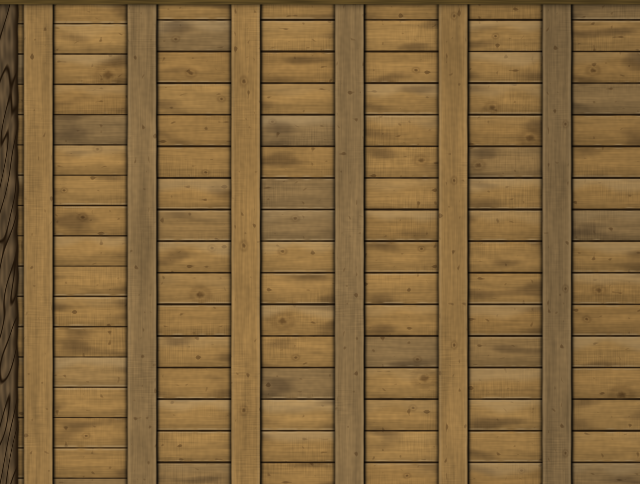
Reproduce this texture procedurally as a Shadertoy shader.

```glsl
// Timber wall: weathered horizontal boards behind six upright battens, with a dark post at the left
#define BATTEN_COUNT 6.0
#define BATTEN_PITCH 0.2143
#define BATTEN_START 0.0790
#define BATTEN_HALF 0.0300
#define BOARD_PITCH 0.0653
#define BOARD_START 0.0447
#define LEFT_PITCH 0.0626
#define LEFT_START 0.0120
#define GAP_HALF 0.0017
#define POST_EDGE 0.0370
#define BEAM_HEIGHT 0.0090
#define WEAR 1.0

const vec3 HONEY = vec3(0.625, 0.485, 0.282);
const vec3 OCHRE = vec3(0.555, 0.420, 0.235);
const vec3 SILVERED = vec3(0.500, 0.405, 0.270);
const vec3 BLEACHED = vec3(0.710, 0.605, 0.440);
const vec3 KNOT = vec3(0.270, 0.180, 0.090);
const vec3 SHADOW = vec3(0.130, 0.085, 0.040);

float hash(vec2 p) {
    vec3 q = fract(vec3(p.xyx) * 0.1031);
    q += dot(q, q.yzx + 33.33);
    return fract((q.x + q.y) * q.z);
}

float lattice(vec2 cell, vec2 offset) {
    float a = 6.2832 * hash(cell);
    return dot(vec2(cos(a), sin(a)), offset);
}

// Gradient noise, roughly -0.7 to 0.7
float noise(vec2 p) {
    vec2 i = floor(p), f = p - i;
    vec2 u = f * f * f * (f * (f * 6.0 - 15.0) + 10.0);
    vec2 e = vec2(1.0, 0.0);
    return mix(mix(lattice(i, f), lattice(i + e, f - e), u.x),
               mix(lattice(i + e.yx, f - e.yx), lattice(i + 1.0, f - 1.0), u.x), u.y);
}

// Wood with x along the grain; "local" is centred on a piece that may hold a knot
vec3 wood(vec3 base, vec2 grain, vec2 local, vec2 size, vec2 id) {
    vec2 place = (vec2(hash(id + 3.7), hash(id + 8.1)) - 0.5) * size * 0.75;
    float radius = mix(0.003, 0.011, pow(hash(id + 5.3), 3.0));
    vec2 d = (local - place) / (radius * vec2(1.3, 1.0));
    d += 0.3 * vec2(noise(grain * 150.0), noise(grain * 150.0 + 40.0));
    float r = length(d), present = step(0.58, hash(id + 1.9));
    grain.y += present * 0.4 * radius * d.y * exp(-0.25 * r * r);
    grain += 17.0 * hash(id.yx + 2.2) * vec2(0.0, 1.0);
    float fibre = noise(grain * vec2(9.0, 230.0)) + 0.6 * noise(grain * vec2(28.0, 420.0));
    float bands = noise(grain * vec2(3.0, 55.0) + 0.8 * noise(grain * 12.0));
    float saw = noise(grain * vec2(330.0, 25.0)) * smoothstep(-0.1, 0.4, noise(grain * vec2(7.0, 14.0)));
    vec3 c = base * (1.0 + 0.085 * fibre + 0.13 * bands + 0.10 * saw);
    c *= 1.0 + 0.06 * noise(grain * 95.0);
    float core = 0.75 * smoothstep(1.2, 0.2, r) + 0.25 * exp(-2.0 * (r - 1.7) * (r - 1.7));
    c = mix(c, KNOT, present * 0.75 * core);
    float specks = smoothstep(0.40, 0.58, noise(grain * vec2(55.0, 75.0) + 31.0));
    return mix(c, KNOT, 0.45 * WEAR * specks);
}

// Horizontal boards; the bays left of the second batten are spaced more tightly
vec3 boards(vec2 p, float px) {
    float bay = floor((p.x - BATTEN_START) / BATTEN_PITCH);
    float isLeft = step(bay, 0.5);
    float pitch = mix(BOARD_PITCH, LEFT_PITCH, isLeft);
    float y = (p.y - mix(BOARD_START, LEFT_START, isLeft)) / pitch;
    float row = floor(y), f = y - row;
    vec2 id = vec2(bay + 11.0, row + 23.0);
    vec2 local = vec2(p.x - BATTEN_START - (bay + 0.5) * BATTEN_PITCH, (f - 0.5) * pitch);

    // Tone runs partly along the whole row and partly per board
    float tone = 0.55 * hash(vec2(row + 30.0, 4.0 + isLeft)) + 0.45 * hash(id);
    vec3 base = mix(HONEY, OCHRE, 0.75 * tone);
    base = mix(base, SILVERED, 0.75 * smoothstep(0.72, 0.95, hash(id + 6.6)));
    vec3 c = wood(base, p, local, vec2(BATTEN_PITCH - 2.0 * BATTEN_HALF, pitch), id);

    // Bleached upper part with a wavy edge, damp stains, darker lower edge
    float tide = f + 0.35 * noise(vec2(p.x * 14.0, row * 3.7));
    float bleach = smoothstep(0.55, 0.85, tide) * smoothstep(0.35, 0.9, hash(id.yx + 9.4));
    c = mix(c, BLEACHED, 0.40 * WEAR * bleach);
    float stain = smoothstep(0.12, 0.55, noise(p * vec2(9.0, 32.0) + id * 5.1));
    c = mix(c, c * vec3(0.67, 0.66, 0.68), 0.75 * WEAR * stain);
    c *= mix(0.90, 1.02, smoothstep(0.0, 0.45, f));

    // Pale rims and the dark joint
    float d = min(f, 1.0 - f) * pitch;
    float joint = floor(y + 0.5);
    float rough = noise(vec2(p.x * 45.0, joint * 5.3));
    float rim = exp(-pow((d - 0.0035) / 0.0018, 2.0)) * smoothstep(-0.2, 0.5, rough + hash(vec2(joint + 40.0, bay + 9.0)) - 0.5);
    c = mix(c, BLEACHED, 0.5 * rim);
    float halfGap = GAP_HALF * mix(0.75, 1.25, hash(vec2(joint + 50.0, bay + 7.0))) * mix(1.0, 0.7, isLeft) + 0.0005 * rough;
    return mix(c, SHADOW, 0.93 * (1.0 - smoothstep(halfGap - px, halfGap + px, d)));
}

void mainImage(out vec4 fragColor, in vec2 fragCoord) {
    vec2 p = fragCoord / iResolution.y;
    float px = 0.8 / iResolution.y;
    vec3 c = boards(p, px);

    // Nearest batten and the shade it casts, deeper on its right
    float n = clamp(floor((p.x - BATTEN_START) / BATTEN_PITCH + 0.5), 0.0, BATTEN_COUNT - 1.0);
    float x = p.x - BATTEN_START - n * BATTEN_PITCH;
    float d = abs(x) - BATTEN_HALF + 0.0008 * noise(vec2(p.y * 18.0, n * 7.3));
    float out0 = max(d, 0.0);
    c *= 1.0 - mix(0.50, 0.78, step(0.0, x)) * exp(-pow(out0 / 0.0048, 2.0)) - 0.12 * exp(-out0 / 0.016);

    // Batten face: honey and silvered timbers alternate
    float grey = mix(0.15, 0.85, mod(n, 2.0)) + 0.25 * (hash(vec2(n, 12.0)) - 0.5);
    vec3 face = mix(mix(HONEY, OCHRE, 0.45), SILVERED, grey);
    float part = floor(p.y / 0.34);
    vec2 local = vec2(p.y - (part + 0.5) * 0.34, x);
    face = wood(face, vec2(p.y, x + n * 3.1), local, vec2(0.34, 0.05), vec2(n + 60.0, 5.0));
    face = mix(face, BLEACHED, 0.22 * exp(-pow((d + 0.004) / 0.0025, 2.0)));
    face *= 1.0 + 0.10 * noise(vec2(p.y * 5.0, n * 9.0)) - 0.22 * smoothstep(-0.003, 0.0, d);
    c = mix(c, face, 1.0 - smoothstep(-px, px, d));

    // Weathered post with slanting cracks and a ragged dark side
    float edge = p.x - POST_EDGE - 0.004 * noise(vec2(p.y * 22.0, 3.0));
    float crack = abs(noise(vec2(p.x * 45.0 - p.y * 9.0, p.y * 7.0)));
    vec3 post = vec3(0.40, 0.32, 0.22) * (0.85 + 0.4 * noise(p * vec2(130.0, 28.0)));
    post = mix(SHADOW, post, smoothstep(0.0, 0.08, crack) * smoothstep(0.0, 0.013, -edge));
    c *= 1.0 - 0.6 * exp(-max(edge, 0.0) / 0.004);
    c = mix(c, post, 1.0 - smoothstep(-px, px, edge));

    // Beam along the top and its shade
    float below = 1.0 - BEAM_HEIGHT - p.y;
    c *= 1.0 - 0.5 * exp(-max(below, 0.0) / 0.005);
    vec3 beam = vec3(0.33, 0.26, 0.13) * (1.0 + 0.35 * noise(p * vec2(12.0, 260.0)));
    c = mix(c, beam, 1.0 - smoothstep(-px, px, below));

    // Light falls off a little to the right
    c *= 1.0 - 0.10 * smoothstep(0.75, 1.32, p.x);
    fragColor = vec4(clamp(c, 0.0, 1.0), 1.0);
}
```
